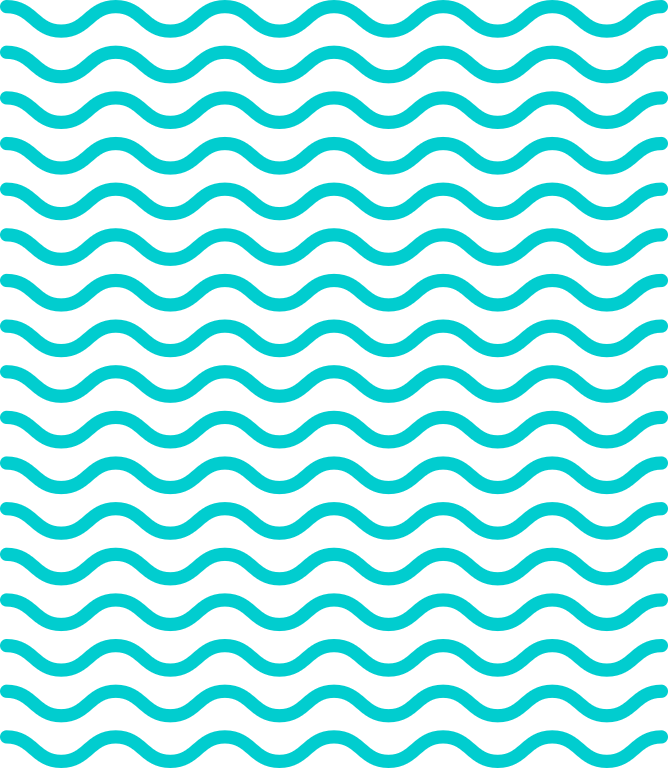
A WebGL 1 fragment shader for this pattern:

```glsl
precision highp float;
// Rows of even, round-capped turquoise waves on white.

uniform vec2 u_resolution;

const vec3 PAPER = vec3(1.0);
const vec3 INK = vec3(0.005, 0.805, 0.81);
const float ROWS = 17.0;
const float PERIODS = 6.0;
const float STROKE = 0.0172;  // line width, in canvas heights
const float SWING = 0.0319;   // crest to trough, in canvas heights
const float HANDLE = 0.48;    // flatness of crests and troughs, 0 to 1
const int SEGMENTS = 16;      // pieces per half wave

float segmentDistance(vec2 p, vec2 a, vec2 b) {
  vec2 ab = b - a;
  float t = clamp(dot(p - a, ab) / dot(ab, ab), 0.0, 1.0);
  return length(p - a - ab * t);
}

// Bezier S-curve from a crest at (0, 0) to a trough at (1, -1).
vec2 halfWave(float t) {
  float s = 1.0 - t;
  float x = 3.0 * s * t * (s * HANDLE + t * (1.0 - HANDLE)) + t * t * t;
  return vec2(x, -t * t * (3.0 - 2.0 * t));
}

float halfWaveDistance(vec2 p, vec2 size) {
  float nearest = 10.0;
  vec2 a = vec2(0.0);
  for (int i = 1; i <= SEGMENTS; i++) {
    vec2 b = halfWave(float(i) / float(SEGMENTS)) * size;
    nearest = min(nearest, segmentDistance(p, a, b));
    a = b;
  }
  return nearest;
}

void main() {
  vec2 p = gl_FragCoord.xy / u_resolution.y;
  float pixel = 1.0 / u_resolution.y;
  float aspect = u_resolution.x / u_resolution.y;

  // Fit the strokes, including their caps, to the canvas edges.
  float span = aspect - STROKE;
  float halfPeriod = 0.5 * span / PERIODS;
  float pitch = (1.0 - SWING - STROKE) / (ROWS - 1.0);

  // Nearest row, measured down from its crest line.
  float drop = 1.0 - 0.5 * STROKE - p.y;
  float row = clamp(floor((drop - 0.5 * SWING) / pitch + 0.5), 0.0, ROWS - 1.0);
  float y = row * pitch - drop;

  // Mirror onto one half wave, leaving the space past each end unfolded.
  float x = p.x - 0.5 * STROKE;
  x = min(x, span - x);
  if (x > 0.0) {
    x = halfPeriod - abs(mod(x, 2.0 * halfPeriod) - halfPeriod);
  }

  float edge = halfWaveDistance(vec2(x, y), vec2(halfPeriod, SWING)) - 0.5 * STROKE;
  float ink = clamp(0.5 - edge / pixel, 0.0, 1.0);
  gl_FragColor = vec4(mix(PAPER, INK, ink), 1.0);
}
```
